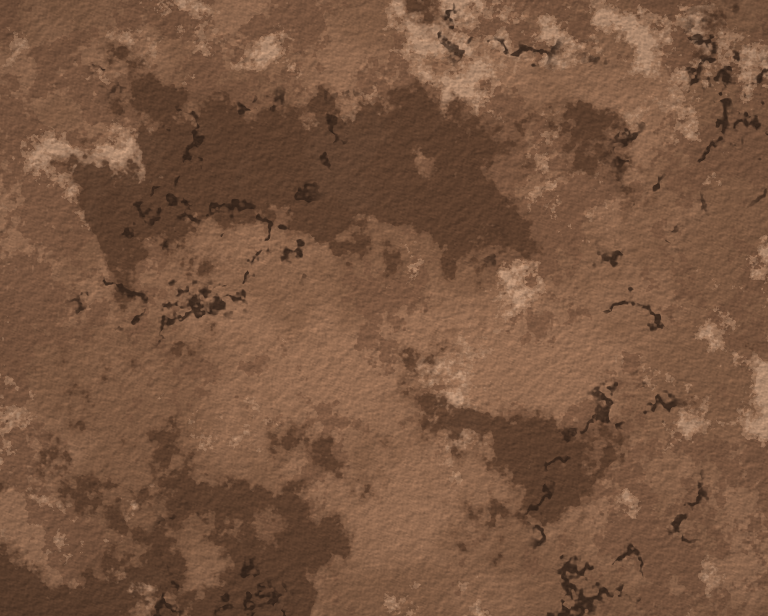
A Shadertoy shader for this texture:

```glsl
// Weathered brown plaster: smooth ground below, flaking mottled paint above.
// Ragged stains, pale flakes and dark crusted rims are thresholds of fractal
// noise; a fine height field, lit from the upper left, adds the rough grain.

float hash(vec2 p) {
    vec3 q = fract(vec3(p.xyx) * 0.1031);
    q += dot(q, q.yzx + 33.33);
    return fract((q.x + q.y) * q.z);
}

float valueNoise(vec2 p) {
    vec2 cell = floor(p), f = fract(p);
    f = f * f * f * (f * (f * 6.0 - 15.0) + 10.0);
    float low = mix(hash(cell), hash(cell + vec2(1, 0)), f.x);
    float high = mix(hash(cell + vec2(0, 1)), hash(cell + vec2(1, 1)), f.x);
    return mix(low, high, f.y);
}

// Normalised fractal noise; a higher gain gives more ragged contours.
float fbm(vec2 p, int octaves, float gain) {
    float sum = 0.0, total = 0.0, amplitude = 1.0;
    for (int i = 0; i < octaves; i++) {
        sum += amplitude * valueNoise(p);
        total += amplitude;
        amplitude *= gain;
        p = mat2(1.6, 1.2, -1.2, 1.6) * p + 17.3;
    }
    return sum / total;
}

// Fine surface height, slightly stretched sideways.
float grainHeight(vec2 p) {
    return fbm(p * vec2(75.0, 100.0) + 40.0, 3, 0.7);
}

void mainImage(out vec4 fragColor, in vec2 fragCoord) {
    vec2 p = fragCoord / iResolution.y;

    // Wear grows toward the top, with an uneven border.
    float broad = fbm(p * 2.6 + 5.0, 5, 0.5);
    float wear = smoothstep(0.2, 0.75, p.y + 1.6 * (broad - 0.5));

    // Smooth ground with soft cloudy variation.
    float cloud = fbm(p * 5.0 + 61.0, 5, 0.6);
    vec3 color = mix(vec3(0.48, 0.345, 0.255), vec3(0.56, 0.41, 0.31),
                     smoothstep(0.35, 0.65, cloud));

    // Small brown mottling.
    float mottle = fbm(p * 8.0 + 23.0, 6, 0.76);
    float mottleEdge = mix(0.57, 0.49, wear);
    color = mix(color, vec3(0.44, 0.31, 0.23),
                0.75 * smoothstep(-0.025, 0.03, mottle - mottleEdge));

    // Pale flakes, with brighter cores.
    float flake = fbm(p * 5.5 + 87.0, 7, 0.74);
    float flakeDepth = flake - mix(0.65, 0.56, wear);
    color = mix(color, vec3(0.61, 0.46, 0.355),
                0.85 * smoothstep(-0.01, 0.02, flakeDepth));
    color = mix(color, vec3(0.71, 0.56, 0.45),
                0.85 * smoothstep(0.03, 0.09, flakeDepth));

    // Dark stains: a faint halo around a ragged body.
    float stain = fbm(p * 4.2 + 112.0, 7, 0.66);
    color = mix(color, vec3(0.42, 0.295, 0.215),
                0.5 * smoothstep(0.52, 0.58, stain));
    color = mix(color, vec3(0.335, 0.23, 0.165),
                0.85 * smoothstep(0.57, 0.605, stain));

    // Blackish crust along broken contour lines in a few places.
    float contour = fbm(p * 5.0 + 151.0, 6, 0.6);
    float rim = 1.0 - smoothstep(0.008, 0.032, abs(contour - 0.52));
    float region = smoothstep(0.56, 0.64, fbm(p * 3.0 + 203.0, 4, 0.5));
    float crumbs = smoothstep(0.42, 0.54, fbm(p * 40.0 + 9.0, 3, 0.7));
    color = mix(color, vec3(0.19, 0.13, 0.095), 0.85 * rim * region * crumbs);

    // Grain relief and fine speckle.
    vec2 toLight = vec2(-0.0022, 0.003);
    float relief = grainHeight(p) - grainHeight(p + toLight);
    float speckle = valueNoise(p * 380.0) - 0.5;
    color *= 1.0 + 0.42 * relief + 0.06 * speckle;

    // Gentle darkening toward the borders.
    vec2 centered = fragCoord / iResolution.xy - 0.5;
    color *= 1.03 - 0.22 * dot(centered, centered);

    fragColor = vec4(color, 1.0);
}
```
